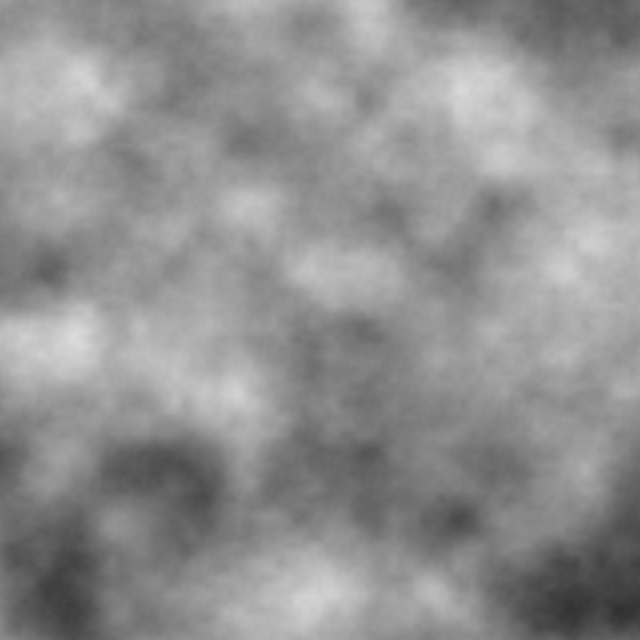
A WebGL 1 fragment shader for this texture:

```glsl
precision highp float;

// Soft grey clouds: fractal value noise in six octaves, each with half the
// strength and twice the frequency of the one before. The sum is normalised
// and mapped to grey around a chosen mean brightness.

uniform vec2 u_resolution;

const int OCTAVES = 6;
const float CLOUD_CELLS = 5.0;   // coarsest noise cells across the canvas
const float GAIN = 0.5;
const float MEAN_GREY = 0.546;
const float CONTRAST = 0.97;

float hash(vec2 p) {
    return fract(sin(dot(p, vec2(127.1, 311.7))) * 43758.5453);
}

// Random lattice values joined by a smooth cubic blend
float valueNoise(vec2 p) {
    vec2 cell = floor(p);
    vec2 f = fract(p);
    vec2 blend = f * f * (3.0 - 2.0 * f);
    float bottom = mix(hash(cell), hash(cell + vec2(1.0, 0.0)), blend.x);
    float top = mix(hash(cell + vec2(0.0, 1.0)), hash(cell + vec2(1.0, 1.0)), blend.x);
    return mix(bottom, top, blend.y);
}

// Octave sum in 0..1; the shift keeps the lattices of the octaves apart
float fractalNoise(vec2 p, float gain) {
    float sum = 0.0;
    float total = 0.0;
    float amplitude = 1.0;
    for (int i = 0; i < OCTAVES; i++) {
        sum += amplitude * valueNoise(p);
        total += amplitude;
        amplitude *= gain;
        p = p * 2.0 + vec2(17.3, 9.7);
    }
    return sum / total;
}

vec3 cloudGrey(float density, float meanGrey, float contrast) {
    return vec3(clamp(meanGrey + contrast * (density - 0.5), 0.0, 1.0));
}

void main() {
    vec2 uv = gl_FragCoord.xy / min(u_resolution.x, u_resolution.y);
    float density = fractalNoise(uv * CLOUD_CELLS + vec2(3.4, 7.8), GAIN);
    gl_FragColor = vec4(cloudGrey(density, MEAN_GREY, CONTRAST), 1.0);
}
```
